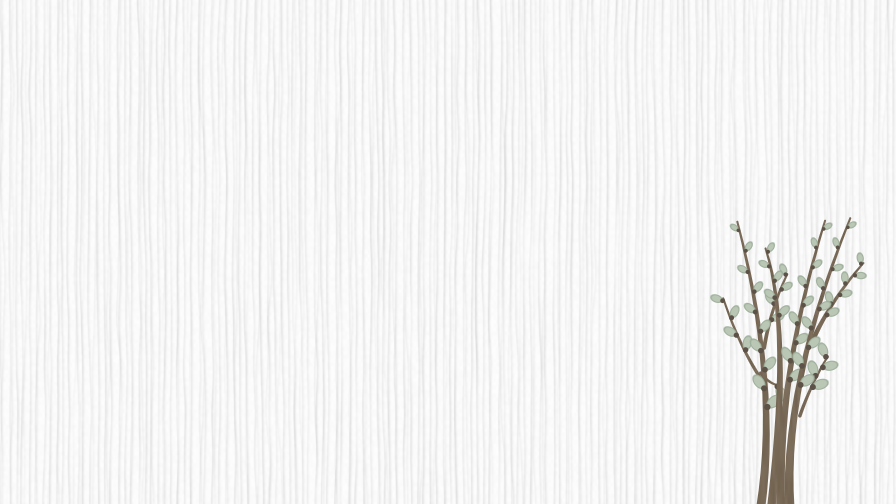
Write a Shadertoy shader that draws this background.

```glsl
float hash(vec2 p) {
    return fract(sin(dot(p, vec2(127.1, 311.7))) * 43758.5453);
}

float noise(vec2 p) {
    vec2 i = floor(p), f = fract(p);
    f = f * f * (3.0 - 2.0 * f);
    return mix(mix(hash(i), hash(i + vec2(1, 0)), f.x),
               mix(hash(i + vec2(0, 1)), hash(i + vec2(1, 1)), f.x), f.y);
}

// Antialiased coverage of a signed distance
float cover(float d) {
    return clamp(0.5 - d * iResolution.y / 100.0, 0.0, 1.0);
}

vec2 bezier(vec2 a, vec2 b, vec2 c, float t) {
    return mix(mix(a, b, t), mix(b, c, t), t);
}

// Irregular vertical grooves, each one wandering on its own
float grooves(vec2 p, float period, float seed) {
    float x = p.x / period + 0.5 * noise(p * vec2(0.12, 0.045) + seed);
    float cell = floor(x), depth = 0.0;
    for (float i = -1.0; i <= 1.0; i++) {
        float id = cell + i;
        float centre = id + 0.5 + 0.5 * (hash(vec2(id, seed)) - 0.5)
                     + 0.3 * (noise(vec2(id * 7.3, p.y * 0.11 + seed)) - 0.5);
        float d = (x - centre) * period;
        float strength = 0.35 + 0.65 * noise(vec2(id * 3.7 + seed, p.y * 0.06));
        // Steep on the left, fading out on the right
        float width = d < 0.0 ? 0.16 : 0.34;
        depth += strength * exp(-d * d / (width * width));
    }
    return depth;
}

vec3 paper(vec2 p) {
    float shade = 0.082 * grooves(p, 1.35, 3.0) + 0.04 * grooves(p, 2.3, 17.0);
    float grain = noise(p * vec2(2.2, 1.3)) - 0.5;
    return vec3(clamp(0.986 - shade + 0.016 * grain, 0.86, 0.995));
}

// Tapered curved stem with alternating catkins
void stem(inout vec3 col, vec2 p, vec2 a, vec2 b, vec2 c,
          float radius, float firstBud, float buds) {
    float d = 1e3;
    vec2 start = a;
    for (float i = 1.0; i <= 14.0; i++) {
        float t = i / 14.0;
        vec2 end = bezier(a, b, c, t), dir = end - start;
        float h = clamp(dot(p - start, dir) / dot(dir, dir), 0.0, 1.0);
        float r = mix(radius, 0.2, (i - 1.0 + h) / 14.0);
        d = min(d, length(p - start - dir * h) - r);
        start = end;
    }
    vec3 bark = vec3(0.47, 0.41, 0.34) + 0.05 * (noise(p * vec2(2.0, 0.3)) - 0.5);
    col = mix(col, bark, cover(d));

    for (float i = 0.0; i < buds; i++) {
        float t = mix(firstBud, 0.97, i / max(buds - 1.0, 1.0));
        vec2 base = bezier(a, b, c, t);
        vec2 along = normalize(mix(b - a, c - b, t));
        float side = mod(i, 2.0) * 2.0 - 1.0;
        float lean = side * (0.6 + 0.35 * hash(base));
        vec2 dir = mat2(cos(lean), sin(lean), -sin(lean), cos(lean)) * along;
        float size = mix(1.75, 0.95, (base.y - 18.0) / 38.0);
        vec2 root = base + dir * 0.35;
        vec2 q = p - root - dir * size;
        vec2 local = vec2(dot(q, vec2(dir.y, -dir.x)), dot(q, dir));
        vec2 radii = size * vec2(0.62, 1.0);
        float bud = (length(local / radii) - 1.0) * radii.x;

        // Soft rim, pale body and dark scale at the root
        vec3 fur = mix(vec3(0.60, 0.67, 0.59), vec3(0.73, 0.78, 0.71),
                       smoothstep(0.0, 0.35, -bud));
        col = mix(col, fur, cover(bud));
        col = mix(col, vec3(0.36, 0.32, 0.28), cover(length(p - root) - size * 0.36));
    }
}

void mainImage(out vec4 fragColor, in vec2 fragCoord) {
    // One unit is a hundredth of the canvas height
    vec2 p = 100.0 * fragCoord / iResolution.y;
    vec3 col = paper(p);

    if (p.x > 138.0 && p.y < 62.0) {
        // Side twigs
        stem(col, p, vec2(151.2, 24.5), vec2(146.8, 31.0), vec2(143.5, 40.8), 0.35, 0.4, 4.0);
        stem(col, p, vec2(151.6, 31.0), vec2(153.0, 39.0), vec2(156.2, 45.6), 0.4, 0.35, 4.0);
        stem(col, p, vec2(158.7, 17.5), vec2(161.0, 24.0), vec2(164.2, 29.2), 0.35, 0.45, 4.0);
        stem(col, p, vec2(160.8, 31.5), vec2(164.5, 40.0), vec2(171.3, 47.8), 0.5, 0.35, 6.0);
        stem(col, p, vec2(150.9, 26.0), vec2(152.5, 24.0), vec2(154.2, 23.6), 0.3, 0.97, 1.0);
        // Main stems
        stem(col, p, vec2(150.9, -1.0), vec2(154.6, 24.0), vec2(146.3, 56.0), 0.9, 0.38, 10.0);
        stem(col, p, vec2(153.0, -1.0), vec2(157.0, 35.0), vec2(151.9, 50.7), 0.85, 0.65, 5.0);
        stem(col, p, vec2(154.9, -1.0), vec2(154.3, 25.9), vec2(163.7, 56.2), 0.9, 0.46, 9.0);
        stem(col, p, vec2(156.7, -1.0), vec2(155.3, 23.6), vec2(168.7, 56.7), 0.95, 0.46, 9.0);
    }
    fragColor = vec4(col, 1.0);
}
```
